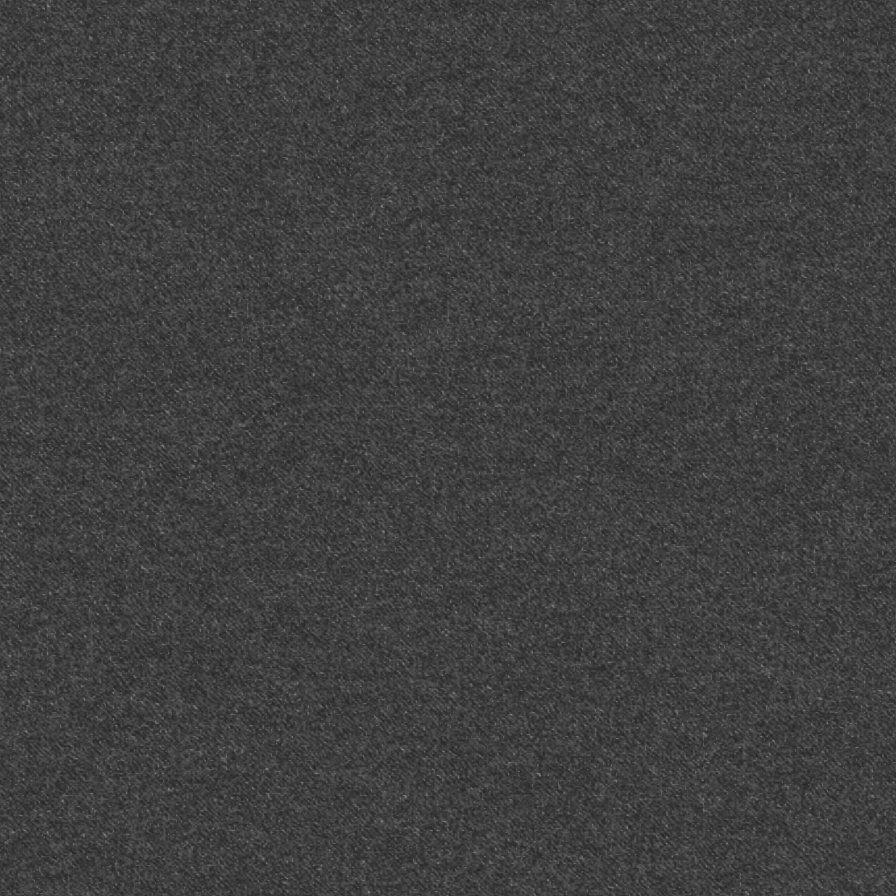
Reproduce this texture procedurally as a three.js fragment shader.

```glsl
// Charcoal woven cloth: very fine twill with thin horizontal streaks and pale flecks
varying vec2 vUv;

float hash(vec2 p) {
  vec3 q = fract(vec3(p.xyx) * 0.1031);
  q += dot(q, q.yzx + 33.33);
  return fract((q.x + q.y) * q.z);
}

float noise(vec2 p) {
  vec2 cell = floor(p);
  vec2 f = fract(p);
  f = f * f * (3.0 - 2.0 * f);
  float low = mix(hash(cell), hash(cell + vec2(1.0, 0.0)), f.x);
  float high = mix(hash(cell + vec2(0.0, 1.0)), hash(cell + vec2(1.0, 1.0)), f.x);
  return mix(low, high, f.y);
}

// Noise centred on zero
float grain(vec2 p) {
  return noise(p) - 0.5;
}

void main() {
  vec2 uv = vUv;
  vec2 diagonal = vec2(uv.x + uv.y, uv.x - uv.y);

  // Uneven yarn: thin soft streaks lying across the cloth
  float streaks = 0.07 * grain(uv * vec2(22.0, 110.0) + 7.0)
                + 0.12 * grain(uv * vec2(60.0, 210.0) + 31.0)
                + 0.02 * grain(uv * vec2(5.0, 9.0) + 53.0);

  // Twill ribs, slightly wandering, falling to the right
  float wander = 1.2 * noise(uv * vec2(40.0, 60.0) + 11.0);
  float ribs = cos(6.28318 * (diagonal.x * 145.0 + wander));
  float twill = 0.07 * ribs * (0.5 + noise(uv * 60.0 + 19.0));

  // Short fibres along the ribs and sharp grain across them
  float fibres = 0.36 * grain(diagonal * vec2(300.0, 190.0) + 600.0)
               + 0.5 * grain(uv * vec2(430.0, 490.0) + 71.0);

  // Sparse pale flecks, strongest on top of the ribs
  float fleck = smoothstep(0.78, 0.96, noise(uv * vec2(340.0, 410.0) + 97.0));
  fleck *= 0.7 + 0.3 * ribs;

  float tone = 0.244 * exp(streaks + twill + fibres) + 0.15 * fleck;
  gl_FragColor = vec4(vec3(tone), 1.0);
}
```
